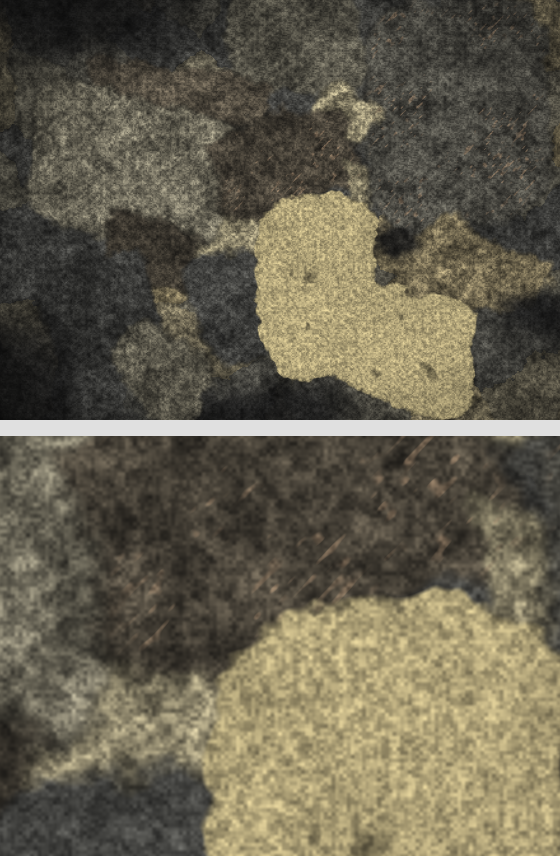
Top, the full canvas; bottom, a detail of the centre.
This texture is drawn by a Shadertoy shader. Its source:

```glsl
// Rock thin section under a microscope: dim interlocking mineral grains around
// one bright honey grain. Warped rounded boxes lie over a Voronoi ground, then
// value noise adds mottling, flecks and fine speckle inside a dark vignette.

const vec3 SOOT  = vec3(0.085, 0.085, 0.085);
const vec3 SLATE = vec3(0.22, 0.22, 0.21);
const vec3 UMBER = vec3(0.235, 0.215, 0.18);
const vec3 STONE = vec3(0.30, 0.29, 0.25);
const vec3 ASH   = vec3(0.385, 0.37, 0.315);
const vec3 TAN   = vec3(0.40, 0.365, 0.275);
const vec3 PALE  = vec3(0.52, 0.49, 0.39);
const vec3 HONEY = vec3(0.64, 0.59, 0.43);
const vec3 EMBER = vec3(0.52, 0.43, 0.34);

const float DIM_EDGE = 0.010;     // softness of dim grain borders
const float BRIGHT_EDGE = 0.004;  // softness of the bright grain border
const float SEAM = 0.13;          // darkness of grain borders
const float GROUND_SCALE = 6.0;   // background grains per canvas height
const float MOTTLE = 0.95;        // blotch contrast of dim grains
const float GRIT = 0.55;          // contrast of small crumbs in dim grains
const float SPECKLE = 0.47;       // contrast of the finest grain
const int PITS = 9;               // inclusions in the bright grain

float hash(vec2 p) {
    return fract(sin(dot(p, vec2(127.1, 311.7))) * 43758.5453);
}

vec2 hash2(vec2 p) {
    return vec2(hash(p), hash(p + 17.3));
}

float noise(vec2 p) {
    vec2 i = floor(p), f = fract(p);
    f = f * f * (3.0 - 2.0 * f);
    return mix(mix(hash(i), hash(i + vec2(1, 0)), f.x),
               mix(hash(i + vec2(0, 1)), hash(i + vec2(1, 1)), f.x), f.y);
}

float fbm(vec2 p) {
    float sum = 0.0, amp = 0.5;
    for (int i = 0; i < 5; i++) {
        sum += amp * noise(p);
        p = mat2(1.6, 1.2, -1.2, 1.6) * p + 3.7;
        amp *= 0.5;
    }
    return sum / 0.97;
}

vec2 turn(vec2 p, float a) {
    return mat2(cos(a), -sin(a), sin(a), cos(a)) * p;
}

// Signed distance to a tilted box with rounded corners
float grain(vec2 p, vec2 centre, vec2 size, float tilt) {
    float r = 0.5 * min(size.x, size.y);
    vec2 q = abs(turn(p - centre, tilt)) - size + r;
    return length(max(q, 0.0)) + min(max(q.x, q.y), 0.0) - r;
}

// Paints a grain and its dark seam
void lay(inout vec3 col, float d, vec3 tint, float edge) {
    col = mix(col, tint, smoothstep(edge, -edge, d));
    col *= 1.0 - SEAM * smoothstep(0.010, 0.0, abs(d));
}

void dim(inout vec3 col, float d, vec3 tint) {
    lay(col, d, tint, DIM_EDGE);
}

void shade(inout vec3 col, vec2 p, vec2 centre, vec2 size) {
    vec2 q = (p - centre) / size;
    col = mix(col, SOOT, 0.9 * smoothstep(1.35, 0.5, length(q)));
}

// Voronoi ground of small grains with hashed tones
vec3 ground(vec2 p) {
    p *= GROUND_SCALE;
    vec2 cell = floor(p), id = cell;
    float near = 9.0, next = 9.0;
    for (int y = -1; y <= 1; y++)
    for (int x = -1; x <= 1; x++) {
        vec2 c = cell + vec2(x, y);
        float d = length(c + hash2(c) - p);
        if (d < near) { next = near; near = d; id = c; }
        else next = min(next, d);
    }
    float tone = hash(id + 5.1);
    vec3 col = mix(SLATE, STONE, smoothstep(0.1, 0.5, tone));
    col = mix(col, TAN, smoothstep(0.55, 0.95, tone));
    return col * (1.0 - SEAM * smoothstep(0.09, 0.0, next - near));
}

void mainImage(out vec4 fragColor, in vec2 fragCoord) {
    vec2 uv = fragCoord / iResolution.y;

    // Ragged borders: broad bends, scallops and crumbs
    vec2 bend = vec2(fbm(uv * 5.0), fbm(uv * 5.0 + 31.0)) - 0.5;
    vec2 scallop = vec2(noise(uv * 34.0), noise(uv * 34.0 + 11.0)) - 0.5;
    vec2 crumb = vec2(noise(uv * 95.0), noise(uv * 95.0 + 23.0)) - 0.5;
    vec2 p = uv + 0.11 * bend + 0.018 * scallop + 0.010 * crumb;

    // Dim grains, back to front
    vec3 col = ground(p);
    float right = grain(p, vec2(1.08, 0.74), vec2(0.22, 0.27), 0.1);
    float core = grain(p, vec2(0.68, 0.62), vec2(0.165, 0.12), 0.3);
    dim(col, right, mix(SLATE, STONE, 0.5));
    dim(col, grain(p, vec2(0.69, 0.92), vec2(0.15, 0.13), 0.2), STONE);
    dim(col, grain(p, vec2(0.43, 0.79), vec2(0.20, 0.05), -0.15), UMBER * 1.2);
    dim(col, grain(p, vec2(0.53, 0.46), vec2(0.10, 0.09), 0.5), PALE * 0.88);
    dim(col, grain(p, vec2(0.31, 0.61), vec2(0.25, 0.17), -0.2), ASH);
    dim(col, grain(p, vec2(0.81, 0.75), vec2(0.08, 0.06), -0.7), PALE);
    dim(col, core, UMBER);
    dim(col, grain(p, vec2(0.85, 0.55), vec2(0.03, 0.05), 0.2), PALE * 0.9);
    dim(col, grain(p, vec2(1.14, 0.36), vec2(0.16, 0.10), -0.4), TAN);
    dim(col, grain(p, vec2(0.37, 0.41), vec2(0.13, 0.08), -0.2), UMBER * 0.85);
    dim(col, grain(p, vec2(0.24, 0.26), vec2(0.15, 0.14), 0.3), SLATE * 0.85);
    dim(col, grain(p, vec2(0.56, 0.28), vec2(0.09, 0.13), 0.2), SLATE * 0.95);

    // Opaque patches
    shade(col, p, vec2(0.12, 1.02), vec2(0.36, 0.16));
    shade(col, p, vec2(0.00, 0.06), vec2(0.18, 0.20));
    shade(col, p, vec2(0.62, 0.00), vec2(0.26, 0.10));
    shade(col, p, vec2(1.30, 0.24), vec2(0.10, 0.07));
    shade(col, p, vec2(0.95, 0.44), vec2(0.05, 0.04));
    dim(col, grain(p, vec2(0.39, 0.11), vec2(0.11, 0.08), -0.6), ASH * 0.9);

    // Blotches and grit, and slanted pale flecks in the two cloudy grains
    col *= 1.0 + MOTTLE * (fbm(uv * 20.0) - 0.5) + GRIT * (noise(uv * 85.0) - 0.5);
    float fleck = noise(turn(uv, 0.8) * vec2(75.0, 190.0));
    fleck *= smoothstep(0.3, 0.6, noise(uv * 13.0 + 4.0));
    float cloudy = smoothstep(0.0, -0.03, min(core, right));
    col = mix(col, EMBER, 0.6 * cloudy * smoothstep(0.66, 0.95, fleck));

    // Bright grain with scattered pits
    float bright = min(grain(p, vec2(0.755, 0.33), vec2(0.145, 0.19), -0.1),
                       grain(p, vec2(0.89, 0.19), vec2(0.25, 0.145), -0.22));
    vec3 honey = HONEY * (1.0 + 0.25 * (fbm(uv * 11.0 + 8.0) - 0.5));
    for (int i = 0; i < PITS; i++) {
        vec2 h = hash2(vec2(i, 2.0));
        float d = length(p - mix(vec2(0.68, 0.08), vec2(1.05, 0.42), h));
        honey *= 1.0 - 0.3 * smoothstep(0.015, 0.006, d);
    }
    lay(col, bright, honey, BRIGHT_EDGE);

    // Fine speckle, then vignette
    float fine = noise(uv * 165.0) + noise(uv * 330.0 + 7.0) - 1.0;
    col *= 1.0 + SPECKLE * fine * mix(1.0, 0.75, smoothstep(0.0, -0.01, bright));
    float rim = length((uv - vec2(0.74, 0.47)) * vec2(0.85, 1.0));
    col *= mix(1.04, 0.6, smoothstep(0.35, 0.82, rim));
    fragColor = vec4(clamp(col + 0.02, 0.0, 1.0), 1.0);
}
```
